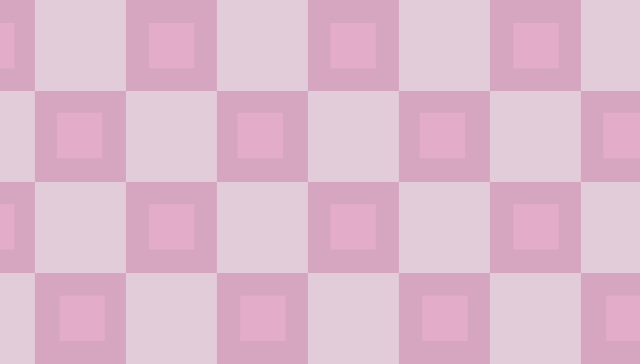
Write a WebGL 2 fragment shader that draws this pattern.

```glsl
#version 300 es
precision highp float;
// A pink checkerboard, four rows tall, with a half-size square set in each dark tile.
// The checker is a product of two signed triangle waves; the inset squares are box
// distances, nudged off centre by a small parabola across columns and a shift per row.

uniform vec2 u_resolution;
out vec4 fragColor;

const float ROWS = 4.0;             // tiles over the canvas height
const float LEFT_OFFSET = 0.3836;   // width of the cut tile at the left, in tiles
const float INSET_HALF = 0.249;     // half side of the inset square, in tiles

const vec3 LIGHT_TILE = vec3(0.890, 0.800, 0.851);
const vec3 DARK_TILE = vec3(0.840, 0.650, 0.753);
const vec3 INSET = vec3(0.890, 0.675, 0.790);

// Placement drift of the insets, in tiles; rows run from the bottom up
const float BOW = 0.0021;
const float BOW_CENTRE = 2.75;
const vec4 ROW_SHIFT_X = vec4(0.004, -0.003, -0.025, -0.003);
const vec4 ROW_SHIFT_Y = vec4(0.002, 0.007, 0.011, -0.002);

// Signed distance to the nearest grid line: positive on even tiles, negative on odd
vec2 signedTriangle(vec2 p) {
    return abs(mod(p - 0.5, 2.0) - 1.0) - 0.5;
}

// Coverage of the dark tiles, from 0 to 1
float checker(vec2 p, float pixel) {
    vec2 side = clamp(2.0 * signedTriangle(p) / pixel, -1.0, 1.0);
    return 0.5 + 0.5 * side.x * side.y;
}

// Coverage of a centred square
float square(vec2 p, float halfSide, float pixel) {
    vec2 cover = clamp((halfSide - abs(p)) / pixel + 0.5, 0.0, 1.0);
    return cover.x * cover.y;
}

vec2 insetDrift(vec2 tile) {
    int row = int(clamp(tile.y, 0.0, ROWS - 1.0));
    float fromCentre = tile.x - BOW_CENTRE;
    return vec2(BOW * fromCentre * fromCentre + ROW_SHIFT_X[row], ROW_SHIFT_Y[row]);
}

void main() {
    float pixel = ROWS / u_resolution.y;
    vec2 p = gl_FragCoord.xy * pixel - vec2(LEFT_OFFSET, 0.0);
    vec2 tile = floor(p);

    // Checkerboard
    vec3 color = mix(LIGHT_TILE, DARK_TILE, checker(p, pixel));

    // Inset squares on the dark tiles only
    float isDark = 1.0 - mod(tile.x + tile.y, 2.0);
    vec2 local = p - tile - 0.5 - insetDrift(tile);
    color = mix(color, INSET, isDark * square(local, INSET_HALF, pixel));

    fragColor = vec4(color, 1.0);
}
```
